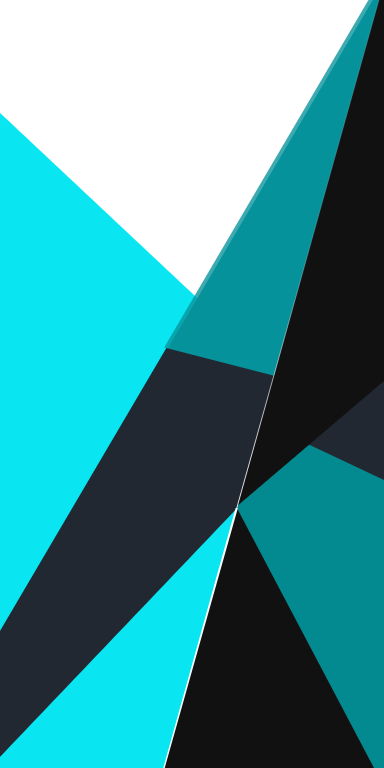
Write a WebGL 1 fragment shader that draws this background.

```glsl
precision highp float;
// Flat geometric background: cyan, teal, navy and black facets on white.
// Each facet is bounded by straight edges; signed distances to those edges
// become smooth coverage values, and the facets are layered back to front.

uniform vec2 u_resolution;

const vec3 WHITE = vec3(1.0);
const vec3 CYAN = vec3(0.035, 0.902, 0.945);
const vec3 TEAL = vec3(0.024, 0.573, 0.608);
const vec3 DEEP_TEAL = vec3(0.012, 0.541, 0.565);
const vec3 NAVY = vec3(0.133, 0.157, 0.196);
const vec3 BLACK = vec3(0.067);

// Signed distance to the line a-b, positive on the left when going from a to b.
float leftOf(vec2 p, vec2 a, vec2 b) {
  vec2 along = normalize(b - a);
  vec2 offset = p - a;
  return along.x * offset.y - along.y * offset.x;
}

// Coverage of the positive side of a signed distance.
float cover(float dist, float pixel) {
  return clamp(dist / pixel + 0.5, 0.0, 1.0);
}

// Coverage of a thin stroke, also right for strokes narrower than a pixel.
float stroke(float dist, float halfWidth, float pixel) {
  return cover(dist + halfWidth, pixel) - cover(dist - halfWidth, pixel);
}

// Facets left of the seam.
vec3 leftFacets(vec2 p, float pixel) {
  float ridge = leftOf(p, vec2(0.508, 1.229), vec2(0.0, 1.706));
  float diagonal = -leftOf(p, vec2(0.0, 0.357), vec2(0.966, 2.0));
  float cut = leftOf(p, vec2(0.432, 1.094), vec2(0.708, 1.023));
  float foot = -leftOf(p, vec2(0.0, 0.029), vec2(0.615, 0.674));

  vec3 ground = mix(WHITE, CYAN, cover(ridge, pixel));

  // Teal blade with a translucent rim along the diagonal, navy band below it.
  vec3 blade = mix(ground, TEAL, 0.78 * cover(diagonal + 0.0056, pixel));
  blade = mix(blade, TEAL, cover(diagonal - 0.004, pixel));
  vec3 band = mix(ground, NAVY, cover(diagonal, pixel));
  vec3 color = mix(band, blade, cover(cut, pixel));

  return mix(color, CYAN, cover(foot, pixel));
}

// Facets right of the seam.
vec3 rightFacets(vec2 p, float pixel) {
  float slope = -leftOf(p, vec2(0.615, 0.680), vec2(1.0, 1.008));
  float notch = leftOf(p, vec2(0.807, 0.841), vec2(1.0, 0.75));
  float wedge = leftOf(p, vec2(0.617, 0.677), vec2(0.974, 0.0));

  vec3 color = mix(DEEP_TEAL, NAVY, cover(notch, pixel));
  color = mix(BLACK, color, cover(slope, pixel));
  return mix(BLACK, color, cover(wedge, pixel));
}

void main() {
  // Canvas spans 1 by 2 units.
  vec2 p = gl_FragCoord.xy / u_resolution * vec2(1.0, 2.0);
  float pixel = max(1.0 / u_resolution.x, 2.0 / u_resolution.y);

  float seam = -leftOf(p, vec2(0.427, 0.0), vec2(0.987, 2.0));
  vec3 color = mix(leftFacets(p, pixel), rightFacets(p, pixel), cover(seam, pixel));

  // White seam line: bold below the joint, thin and fading above it.
  float joint = 0.677;
  float below = cover(joint - p.y, pixel);
  float halfWidth = mix(0.0012, mix(0.0018, 0.0028, p.y / joint), below);
  float opacity = mix(0.9 - 0.75 * smoothstep(joint, 1.5, p.y), 1.0, below);
  color = mix(color, WHITE, opacity * stroke(seam, halfWidth, pixel));

  gl_FragColor = vec4(color, 1.0);
}
```
